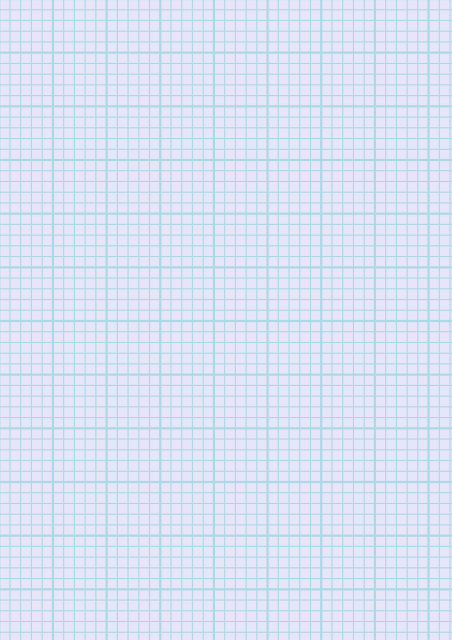
Write a Shadertoy shader that draws this pattern.

```glsl
// Graph paper: fine light blue squares on lavender, with a heavier rule every fifth line.

const vec3 PAPER_COLOR = vec3(0.902, 0.902, 0.973);
const vec3 LINE_COLOR = vec3(0.678, 0.847, 0.902);

// Lengths are fractions of the canvas height.
const float MAJOR_PITCH = 0.08385;
const float MINOR_PER_MAJOR = 5.0;
const float MAJOR_WIDTH = 0.0035;
const float MINOR_WIDTH = 0.0018;
const vec2 GRID_ORIGIN = vec2(0.0827, 0.0823); // first heavy crossing from the top left

// Share of a pixel covered by evenly spaced lines, separately for each axis.
vec2 lineCoverage(vec2 p, float pitch, float width, float pixel) {
    vec2 offset = (fract(p / pitch + 0.5) - 0.5) * pitch;
    vec2 low = max(offset - 0.5 * pixel, vec2(-0.5 * width));
    vec2 high = min(offset + 0.5 * pixel, vec2(0.5 * width));
    return clamp((high - low) / pixel, 0.0, 1.0);
}

void mainImage(out vec4 fragColor, in vec2 fragCoord) {
    float pixel = 1.0 / iResolution.y;
    vec2 fromTopLeft = vec2(fragCoord.x, iResolution.y - fragCoord.y) * pixel;
    vec2 p = fromTopLeft - GRID_ORIGIN;

    // Heavy rules lie over every fifth fine rule
    vec2 minor = lineCoverage(p, MAJOR_PITCH / MINOR_PER_MAJOR, MINOR_WIDTH, pixel);
    vec2 major = lineCoverage(p, MAJOR_PITCH, MAJOR_WIDTH, pixel);
    vec2 ink = max(minor, major);

    // Union of the vertical and horizontal rules
    float coverage = 1.0 - (1.0 - ink.x) * (1.0 - ink.y);
    fragColor = vec4(mix(PAPER_COLOR, LINE_COLOR, coverage), 1.0);
}
```
